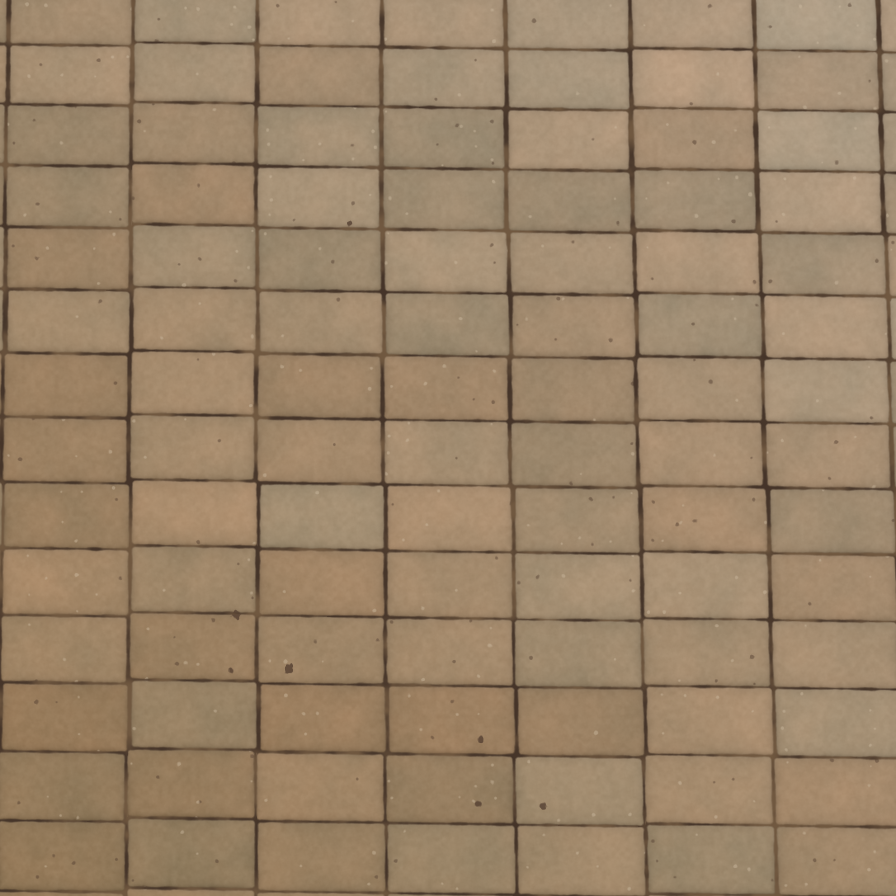
Give the GLSL for this texture, as a Shadertoy shader.

```glsl
// Layout, in canvas units
const float FIXED_JOINT_X = 0.287;               // joint that stays vertical
const vec2 COLUMN_PITCH = vec2(0.1453, 0.1385);  // at the bottom, at the top
const float ROW_START = 0.047;
const float ROW_PITCH = 0.0664;
const float ROW_GROWTH = 0.00048;                // rows get taller downwards
const float ROW_TILT = 0.0125;
const vec2 LAYING_ERROR = vec2(0.026, 0.07);     // in bricks
const vec2 JOINT_HALF = vec2(0.0020, 0.0013);
const float CORNER_RADIUS = 0.0035;

// Colours
const vec3 CLAY_WARM = vec3(0.595, 0.490, 0.362);
const vec3 CLAY_PALE = vec3(0.688, 0.606, 0.510);
const vec3 CLAY_PINK = vec3(0.030, -0.004, -0.016);
const vec3 JOINT_DEEP = vec3(0.27, 0.205, 0.16);
const vec3 JOINT_SAND = vec3(0.44, 0.345, 0.25);
const vec3 PIT_COLOR = vec3(0.31, 0.23, 0.18);
const vec3 CHIP_COLOR = vec3(0.80, 0.73, 0.63);

// Wear
const float BRICK_CONTRAST = 0.055;
const float STAIN_CONTRAST = 0.055;
const float GRAIN_CONTRAST = 0.050;
const float CRACK_CHANCE = 0.015;

float hash(vec2 p) {
    vec3 q = fract(p.xyx * vec3(0.1031, 0.1030, 0.0973));
    q += dot(q, q.yzx + 33.33);
    return fract((q.x + q.y) * q.z);
}

float noise(vec2 p) {
    vec2 i = floor(p), f = fract(p);
    f = f * f * (3.0 - 2.0 * f);
    return mix(mix(hash(i), hash(i + vec2(1, 0)), f.x),
               mix(hash(i + vec2(0, 1)), hash(i + vec2(1, 1)), f.x), f.y);
}

float fbm(vec2 p) {
    float sum = 0.0, weight = 0.5;
    for (int i = 0; i < 4; i++) {
        sum += weight * noise(p);
        p = mat2(1.6, 1.2, -1.2, 1.6) * p + 17.0;
        weight *= 0.5;
    }
    return sum / 0.9375;
}

float roundedBox(vec2 p, vec2 halfSize, float radius) {
    vec2 q = abs(p) - halfSize + radius;
    return length(max(q, 0.0)) + min(max(q.x, q.y), 0.0) - radius;
}

// Scattered blots: at most one in each cell of a grid
float blots(vec2 uv, float cells, float chance, float radius, float px) {
    vec2 g = uv * cells, id = floor(g);
    vec2 center = 0.3 + 0.4 * vec2(hash(id + 11.0), hash(id + 47.0));
    vec2 offset = (fract(g) - center) / cells;
    float r = radius * mix(0.5, 1.0, hash(id + 83.0));
    r *= 0.6 + 0.8 * noise(uv * 350.0);
    float present = step(hash(id + 5.0), chance);
    return present * (1.0 - smoothstep(r - px, r + px, length(offset)));
}

void mainImage(out vec4 fragColor, in vec2 fragCoord) {
    vec2 uv = fragCoord / iResolution.xy;
    float px = 1.0 / iResolution.y;

    // Brick grid in slight perspective, each row and column a little off
    float columnPitch = mix(COLUMN_PITCH.x, COLUMN_PITCH.y, uv.y);
    float depth = 1.0 - uv.y - ROW_TILT * uv.x - ROW_START;
    float rowPitch = sqrt(ROW_PITCH * ROW_PITCH + 4.0 * ROW_GROWTH * depth);
    vec2 grid = vec2((uv.x - FIXED_JOINT_X) / columnPitch + 2.0,
                     (rowPitch - ROW_PITCH) / (2.0 * ROW_GROWTH) + 1.0);
    grid.y += LAYING_ERROR.y * (hash(vec2(floor(grid.x), 31.0)) - 0.5);
    grid.x += LAYING_ERROR.x * (hash(vec2(floor(grid.y), 73.0)) - 0.5);
    vec2 id = floor(grid) + 20.0;
    vec2 size = vec2(columnPitch, rowPitch);
    vec2 p = (fract(grid) - 0.5) * size;

    // Worn outline of the brick
    vec2 gap = JOINT_HALF * (0.75 + 0.5 * vec2(hash(id + 3.0), hash(id + 9.0)));
    gap.x *= 0.85 + 0.35 * uv.y;
    float wobble = (fbm(uv * 75.0) - 0.5) * 0.0022;
    float edge = roundedBox(p, 0.5 * size - gap, CORNER_RADIUS) + wobble;

    // Clay: drift over the floor, shade per brick, stains and grain
    float stain = fbm(uv * 22.0 + id * 3.7) - 0.5;
    float grain = fbm(uv * 190.0) - 0.5;
    vec3 clay = mix(CLAY_WARM, CLAY_PALE, 0.45 * uv.x + 0.55 * uv.y);
    clay += BRICK_CONTRAST * (hash(id) - 0.5);
    clay += CLAY_PINK * (hash(id + 61.0) - 0.5 + stain);
    clay += STAIN_CONTRAST * stain + GRAIN_CONTRAST * grain;

    // Lit upper lip, shaded lower rim, dirt along the edges
    float rim = exp(-max(-edge, 0.0) / 0.0022);
    float vertical = clamp(p.y / (0.5 * size.y), -1.0, 1.0);
    clay -= 0.045 * vertical * abs(vertical) * rim;
    clay *= 1.0 - 0.10 * rim - 0.05 * exp(edge / 0.009);

    // Pits, chips and rare cracks
    clay = mix(clay, PIT_COLOR, 0.75 * blots(uv, 14.0, 0.06, 0.0055, px));
    clay = mix(clay, PIT_COLOR, 0.45 * blots(uv + 0.37, 45.0, 0.07, 0.0022, px));
    clay = mix(clay, CHIP_COLOR, 0.45 * blots(uv + 0.71, 52.0, 0.10, 0.0020, px));
    float bend = (fbm(vec2(uv.y * 60.0, id.x)) - 0.5) * 0.012;
    float crack = 1.0 - smoothstep(0.0005, 0.0007 + 1.5 * px, abs(p.x + 0.015 + bend));
    clay = mix(clay, PIT_COLOR, 0.8 * crack * step(hash(id + 29.0), CRACK_CHANCE));

    // Joints, part filled with sand
    vec3 joint = mix(JOINT_DEEP, JOINT_SAND, smoothstep(0.3, 0.75, fbm(uv * 28.0 + 7.0)));
    float soft = 0.0006 + 0.7 * px;
    vec3 color = mix(clay, joint, smoothstep(-soft, soft, edge));
    fragColor = vec4(clamp(color, 0.0, 1.0), 1.0);
}
```
